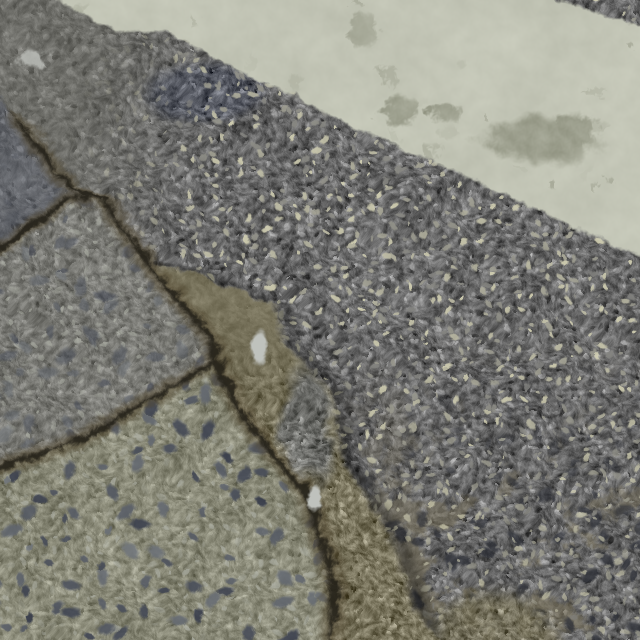
Write a WebGL 1 fragment shader that draws this texture.

```glsl
precision highp float;
uniform vec2 u_resolution;

vec2 hash2(vec2 p) {
  return fract(sin(vec2(dot(p, vec2(127.1, 311.7)), dot(p, vec2(269.5, 183.3)))) * 4375.85);
}

float waves(vec2 p) {
  float sum = 0.0, amp = 0.5;
  for (int i = 0; i < 4; i++) {
    sum += amp * sin(p.x + 1.7 * sin(p.y * 0.8)) * cos(p.y + 1.3 * sin(p.x * 0.7));
    p = mat2(1.5, 1.2, -1.2, 1.5) * p + 2.3;
    amp *= 0.6;
  }
  return sum;
}

// Cellular scatter of angular stones: x = coverage, y = tone
vec2 stones(vec2 p, float keep, float size) {
  vec2 cell = floor(p), result = vec2(0.0);
  for (int j = -1; j <= 1; j++) {
    for (int i = -1; i <= 1; i++) {
      vec2 id = cell + vec2(float(i), float(j));
      vec2 rnd = hash2(id), look = hash2(id + 41.3);
      vec2 q = p - id - rnd;
      float a = look.x * 3.14, radius = size * (0.5 + 0.8 * look.y);
      q = abs(mat2(cos(a), -sin(a), sin(a), cos(a)) * q) * vec2(0.8, 1.3);
      float d = mix(length(q), max(q.x, q.x * 0.5 + q.y), 0.6);
      float cover = smoothstep(radius, radius * 0.45, d) * step(fract(rnd.x * 7.0 + look.y), keep);
      if (cover > result.x) result = vec2(cover, rnd.y);
    }
  }
  return result;
}

float rise(float t, float a, float b, float height) {
  return height * clamp((t - a) / (b - a), 0.0, 1.0);
}

float blob(vec2 p, vec2 center, vec2 radius) {
  return smoothstep(1.25, 0.7, length((p - center) / radius));
}

float paintEdge(float x) {
  return 1.04 - rise(x, 0.02, 0.18, 0.09) - rise(x, 0.26, 0.35, 0.05)
    - rise(x, 0.35, 0.5, 0.072) - rise(x, 0.5, 0.65, 0.07) - rise(x, 0.65, 1.0, 0.157);
}

float crackX(float y) {
  return 0.52 - rise(y, 0.1, 0.219, 0.038) - rise(y, 0.219, 0.336, 0.092)
    - rise(y, 0.336, 0.427, 0.054) - rise(y, 0.427, 0.466, 0.004) - rise(y, 0.466, 0.61, 0.117)
    - rise(y, 0.61, 0.688, 0.052) - rise(y, 0.688, 0.707, 0.053) - rise(y, 0.707, 0.86, 0.12);
}

float channelX(float y) {
  return 0.69 - rise(y, 0.0, 0.05, 0.04) - rise(y, 0.05, 0.17, 0.04) - rise(y, 0.17, 0.27, 0.07)
    - rise(y, 0.27, 0.39, 0.02) - rise(y, 0.39, 0.466, 0.075) - rise(y, 0.466, 0.525, 0.015)
    - rise(y, 0.525, 0.575, 0.13) - rise(y, 0.575, 0.6, 0.1);
}

void main() {
  vec2 uv = gl_FragCoord.xy / u_resolution;
  float broad = waves(uv * 16.0), fine = waves(uv * 75.0 + 4.0);
  float grain = waves(uv * 170.0 + 3.0 * broad);
  vec2 p = uv + 0.006 * vec2(fine, waves(uv.yx * 70.0)) + 0.003 * broad;
  vec2 g = uv + 0.005 * vec2(fine, broad) + 0.002 * vec2(grain, -grain);
  vec2 grit = stones(g * 90.0, 0.8, 0.55);
  vec2 chips = stones(g * 56.0 + 9.0, 0.62, 0.36);
  vec2 pebbles = stones(g * 28.0 + 3.0, 0.62, 0.38);

  // Asphalt, coarser toward the lower right
  float rough = smoothstep(0.12, 0.42, uv.x + 0.25 * (1.0 - uv.y));
  float low = smoothstep(0.5, 0.1, uv.y) * smoothstep(0.4, 0.65, uv.x);
  vec3 color = mix(vec3(0.43, 0.43, 0.41), vec3(0.4, 0.4, 0.4), rough) + 0.03 * broad;
  color = mix(color, vec3(0.28, 0.3, 0.36), 0.6 * blob(p, vec2(0.32, 0.855), vec2(0.09, 0.045)));
  color += grain * mix(0.1, 0.2, rough) + grit.x * (grit.y - 0.45) * mix(0.16, 0.34, rough);
  color = mix(color, vec3(0.46, 0.43, 0.34), low * 0.6 * smoothstep(0.0, 0.4, broad + 0.4 * fine));
  color = mix(color, vec3(0.17, 0.18, 0.21), low * pebbles.x * 0.75);
  color = mix(color, mix(vec3(0.5, 0.5, 0.49), vec3(0.84, 0.83, 0.71), chips.y),
    chips.x * rough * mix(0.9, 0.65, low));

  // Sandy channel with a shaded rim
  float crack = crackX(p.y), rim = channelX(p.y) - p.x;
  color *= 1.0 - (0.32 + 0.2 * fine) * smoothstep(0.03, 0.0, abs(rim + 0.01)) * step(p.y, 0.61) * step(0.2, p.x);
  vec3 sand = vec3(0.47, 0.45, 0.36) + 0.04 * broad + 0.05 * fine;
  sand = mix(sand, vec3(0.41, 0.42, 0.43), 0.75 * blob(p + 0.02 * broad, vec2(0.48, 0.33), vec2(0.04, 0.1)));
  sand += (grain * 0.2 + grit.x * (grit.y - 0.5) * 0.3) * mix(1.0, 0.25, smoothstep(0.3, 0.5, uv.y));
  float channel = smoothstep(-0.008, 0.012, rim) * smoothstep(0.6, 0.57, p.y);
  channel = max(channel, 0.85 * blob(p, vec2(0.77, 0.0), vec2(0.1, 0.075)));
  color = mix(color, sand, channel);

  // Three broken slabs
  float upperY = 0.61 + rise(p.x, 0.0, 0.11, 0.085);
  float lowerY = 0.27 + rise(p.x, 0.0, 0.13, 0.046) + rise(p.x, 0.13, 0.336, 0.117);
  float isUpper = smoothstep(-0.004, 0.004, p.y - upperY);
  float isLower = smoothstep(0.004, -0.004, p.y - lowerY);
  vec3 slab = mix(vec3(0.47, 0.47, 0.45), vec3(0.38, 0.39, 0.41), isUpper);
  slab = mix(slab, vec3(0.53, 0.53, 0.46), isLower) + 0.04 * broad;
  slab += grain * mix(0.15, 0.08, isUpper) + grit.x * (grit.y - 0.5) * 0.18;
  slab = mix(slab, vec3(0.69, 0.7, 0.66), chips.x * chips.y * 0.7 * (1.0 - 0.8 * isUpper));
  vec3 stoneColor = mix(vec3(0.2, 0.22, 0.28), vec3(0.45, 0.47, 0.49), pebbles.y);
  slab = mix(slab, stoneColor, pebbles.x * mix(0.55 - 0.35 * isUpper, 0.9, isLower));
  color = mix(color, slab, smoothstep(0.004, -0.004, p.x - crack) * smoothstep(0.87, 0.84, p.y));

  // Uneven cracks with brown borders
  float onLeft = step(p.x, crack);
  float gap = 0.75 * abs(p.x - crack) + 0.04 * smoothstep(0.8, 0.87, p.y);
  gap = min(gap, abs(p.y - upperY) + 1.0 - onLeft);
  gap = min(gap, 0.9 * abs(p.y - lowerY) + 1.0 - onLeft) + 0.004 * fine + 0.003 * grain;
  color = mix(color, vec3(0.33, 0.29, 0.2), 0.6 * smoothstep(0.022, 0.004, gap));
  color = mix(color, vec3(0.13, 0.12, 0.09), 0.85 * smoothstep(0.009, 0.0, gap + 0.003 * broad));

  // Worn road paint and stains
  vec3 paint = vec3(0.76, 0.77, 0.71) + 0.025 * broad + 0.015 * fine;
  vec2 s = p + 0.014 * vec2(fine, broad);
  float stain = blob(s, vec2(0.84, 0.78), vec2(0.085, 0.032));
  stain = max(stain, blob(s, vec2(0.9, 0.8), vec2(0.03)));
  stain = max(stain, blob(s, vec2(0.695, 0.826), vec2(0.021, 0.015)));
  stain = max(stain, blob(s, vec2(0.625, 0.827), vec2(0.025, 0.02)));
  stain = max(stain, 0.7 * blob(s, vec2(0.565, 0.95), vec2(0.018, 0.025)));
  vec2 specks = stones(s * 18.0, 0.28, 0.25);
  stain = max(stain, specks.x * specks.y * 0.7);
  paint = mix(paint, vec3(0.58, 0.59, 0.52), stain * (0.8 + 0.3 * fine));
  float above = p.y - paintEdge(p.x), corner = p.y - 1.0 + 0.3 * (p.x - 0.866);
  color = mix(color, paint, smoothstep(-0.004, 0.004, above) * smoothstep(0.004, -0.003, corner));

  // Loose pale stones
  float pale = blob(p, vec2(0.404, 0.456), vec2(0.013, 0.025));
  pale = max(pale, blob(p, vec2(0.49, 0.22), vec2(0.01, 0.02)));
  pale = max(pale, 0.8 * blob(s, vec2(0.052, 0.912), vec2(0.025, 0.014)));
  gl_FragColor = vec4(mix(color, vec3(0.75, 0.76, 0.74), pale), 1.0);
}
```
